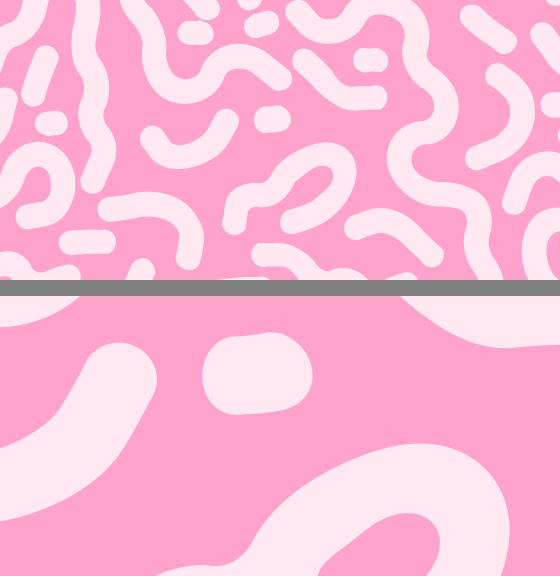
Top: the whole. Bottom: its middle third, enlarged.
Give the GLSL for this pattern, as a WebGL 1 fragment shader.

```glsl
precision highp float;

// Pale round-ended worms scattered over pink. Each triangle of a hidden lattice
// links to at most two neighbours, so the links form short paths of smooth arcs;
// gradient noise bends the lattice while the stroke width stays constant.

uniform vec2 u_resolution;

const vec3 PINK = vec3(1.0, 0.64, 0.80);
const vec3 BLUSH = vec3(1.0, 0.91, 0.95);
const float SIDES_PER_HEIGHT = 4.27;  // lattice triangles along the canvas height
const float HALF_WIDTH = 0.19;        // stroke radius, in triangle sides
const float CUT_CHANCE = 0.09;        // share of links removed to shorten paths

float hash(vec2 p) {
  return fract(sin(dot(p, vec2(127.1, 311.7))) * 43758.5);
}

float cornerSlope(vec2 corner, vec2 offset) {
  float angle = 6.2832 * hash(corner);
  return dot(vec2(cos(angle), sin(angle)), offset);
}

float gradientNoise(vec2 p) {
  vec2 i = floor(p), f = fract(p);
  vec2 u = f * f * f * (f * (f * 6.0 - 15.0) + 10.0);
  vec2 e = vec2(1.0, 0.0);
  float low = mix(cornerSlope(i, f), cornerSlope(i + e, f - e), u.x);
  float high = mix(cornerSlope(i + e.yx, f - e.yx), cornerSlope(i + 1.0, f - 1.0), u.x);
  return mix(low, high, u.y);
}

// Turned and gently bent lattice position.
vec2 bend(vec2 q) {
  vec2 turned = mat2(0.94, 0.34, -0.34, 0.94) * q;
  vec2 sway = vec2(gradientNoise(q * 0.5 + 3.7), gradientNoise(q * 0.5 + 21.3));
  return turned + 0.5 * sway + 9.0;
}

// Strength of an edge, keyed by the sum of its end points in skewed coordinates.
float edgeStrength(vec2 key) {
  return hash(key) + 0.5 * gradientNoise(key * 0.15 + 40.0 * mod(key, 2.0));
}

// 1 if edge bc of triangle abc is the weakest of neither triangle sharing it.
float linked(vec2 a, vec2 b, vec2 c) {
  vec2 across = b + c - a;
  float strength = edgeStrength(b + c);
  float ownRival = min(edgeStrength(a + b), edgeStrength(a + c));
  float farRival = min(edgeStrength(across + b), edgeStrength(across + c));
  return step(ownRival, strength) * step(farRival, strength)
       * step(CUT_CHANCE, hash(b + c + 57.0));
}

vec2 unskew(vec2 s) {
  return vec2(s.x + 0.5 * s.y, 0.866025 * s.y);
}

// Vector from the nearest point of the path's centre line to p.
vec2 pathOffset(vec2 p) {
  vec2 skewed = vec2(p.x - 0.57735 * p.y, 1.1547 * p.y);
  vec2 cell = floor(skewed), f = fract(skewed);
  vec2 a = cell + step(1.0, f.x + f.y);
  vec2 b = cell + vec2(1.0, 0.0);
  vec2 c = cell + vec2(0.0, 1.0);

  vec3 links = vec3(linked(a, b, c), linked(b, c, a), linked(c, a, b));
  float degree = dot(links, vec3(1.0));
  vec3 pick = vec3(1.0, 0.0, 0.0);
  if (degree > 1.5) pick = 1.0 - links;
  else if (degree > 0.5) pick = links;

  vec2 apexCell = a * pick.x + b * pick.y + c * pick.z;
  vec2 apex = unskew(apexCell);
  vec2 base = unskew(0.5 * (a + b + c - apexCell));

  // Two links: an arc around the corner they share.
  vec2 spoke = p - apex;
  if (degree > 1.5) return spoke - 0.5 * normalize(spoke);

  // One link: a straight tip. No link: a short pill.
  vec2 axis = normalize(apex - base);
  float start = degree > 0.5 ? 0.0 : 0.25;
  float tip = degree > 0.5 ? mix(0.24, 0.38, hash(a + b + c + 11.0)) : 0.42;
  return p - base - axis * clamp(dot(p - base, axis), start, tip);
}

// Maps a small lattice vector back to the unbent plane.
vec2 unbend(vec2 v, vec2 q) {
  const float STEP = 0.01;
  vec2 origin = bend(q);
  vec2 dx = (bend(q + vec2(STEP, 0.0)) - origin) / STEP;
  vec2 dy = (bend(q + vec2(0.0, STEP)) - origin) / STEP;
  float area = dx.x * dy.y - dx.y * dy.x;
  return vec2(dy.y * v.x - dy.x * v.y, dx.x * v.y - dx.y * v.x) / area;
}

void main() {
  float pixel = SIDES_PER_HEIGHT / u_resolution.y;
  vec2 q = gl_FragCoord.xy * pixel;
  float edge = HALF_WIDTH - length(unbend(pathOffset(bend(q)), q));
  float worm = clamp(edge / pixel + 0.5, 0.0, 1.0);
  gl_FragColor = vec4(mix(PINK, BLUSH, worm), 1.0);
}
```
